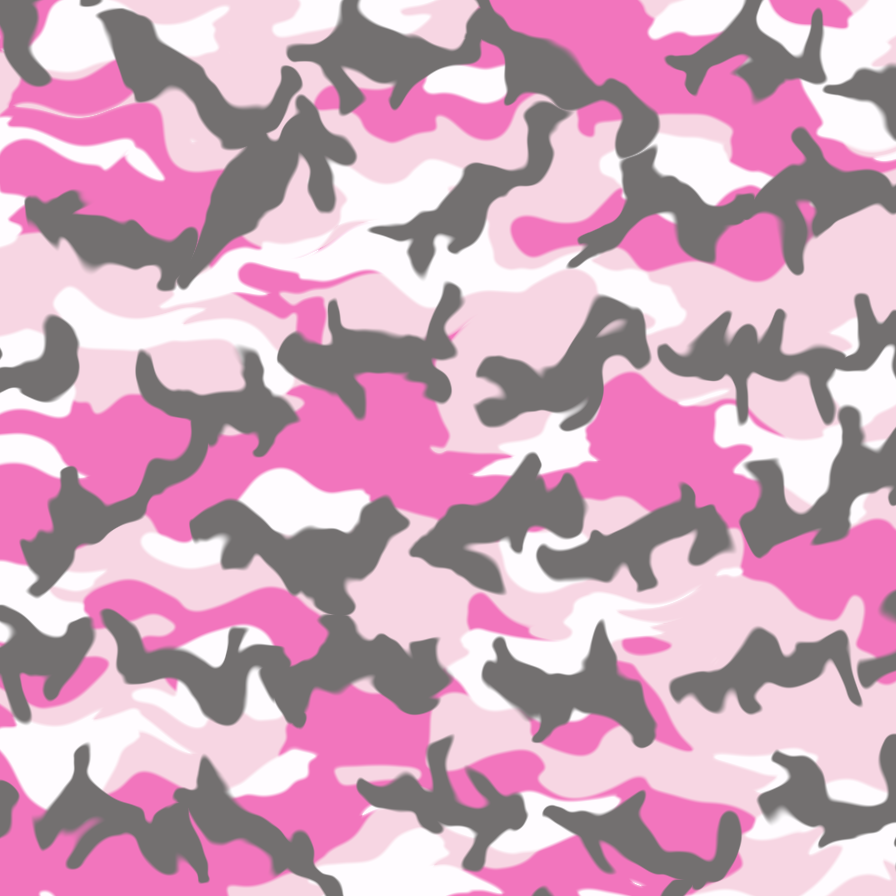
A WebGL 1 fragment shader for this pattern:

```glsl
precision highp float;

uniform vec2 u_resolution;

const vec3 PALE_PINK = vec3(0.97, 0.84, 0.89);
const vec3 HOT_PINK = vec3(0.95, 0.46, 0.74);
const vec3 WHITE = vec3(1.0, 0.99, 1.0);
const vec3 GRAY = vec3(0.45, 0.44, 0.44);

vec2 hash2(vec2 p) {
    vec2 q = vec2(dot(p, vec2(127.1, 311.7)), dot(p, vec2(269.5, 183.3)));
    return fract(sin(q) * 43758.5);
}

float cornerSlope(vec2 corner, vec2 offset) {
    float angle = 6.2832 * hash2(corner).x;
    return dot(vec2(cos(angle), sin(angle)), offset);
}

float gradientNoise(vec2 p) {
    vec2 i = floor(p);
    vec2 f = p - i;
    vec2 u = f * f * f * (f * (f * 6.0 - 15.0) + 10.0);
    vec2 e = vec2(1.0, 0.0);
    float low = mix(cornerSlope(i, f), cornerSlope(i + e.xy, f - e.xy), u.x);
    float high = mix(cornerSlope(i + e.yx, f - e.yx), cornerSlope(i + e.xx, f - e.xx), u.x);
    return mix(low, high, u.y);
}

vec2 warp(vec2 p, float frequency, float amount) {
    vec2 q = p * frequency;
    return p + amount * vec2(gradientNoise(q + 17.3), gradientNoise(q + 51.9));
}

// Stretched patches: positive inside
float patchField(vec2 p, vec2 frequency, float seed, float level) {
    vec2 q = warp(p, 9.0, 0.07) * frequency + seed;
    float n = gradientNoise(q);
    n += 0.5 * gradientNoise(q * 2.1 + 7.37);
    n += 0.2 * gradientNoise(q * 4.5 + 3.71);
    return n - level;
}

// Divides by the slope so that the edge has an even width
float patchMask(vec2 p, vec2 frequency, float seed, float level, float soft) {
    vec2 e = vec2(0.001, 0.0);
    float f = patchField(p, frequency, seed, level);
    float fx = patchField(p + e.xy, frequency, seed, level);
    float fy = patchField(p + e.yx, frequency, seed, level);
    float slope = length(vec2(fx - f, fy - f)) / e.x;
    return smoothstep(-soft, soft, f / max(slope, 0.5));
}

float smoothMin(float a, float b, float k) {
    float h = max(k - abs(a - b), 0.0) / k;
    return min(a, b) - 0.25 * h * h * k;
}

// Tapered capsule
float limb(vec2 p, vec2 a, vec2 b, float ra, float rb) {
    vec2 d = b - a;
    float t = clamp(dot(p - a, d) / dot(d, d), 0.0, 1.0);
    return length(p - a - d * t) - mix(ra, rb, t);
}

// Crooked spine with side branches
float branchFigure(vec2 p, vec2 seed) {
    vec2 trait = hash2(seed + 5.3);
    float tilt = mix(-0.5, 0.6, trait.x);
    float side = trait.y < 0.5 ? -1.0 : 1.0;
    vec2 joint = -0.08 * vec2(1.0, tilt);
    float radius = 0.011;
    float d = 1.0;
    for (int i = 0; i < 4; i++) {
        float k = float(i) + 1.0;
        vec2 r = hash2(seed + k * vec2(13.7, 7.9));
        vec2 next = joint + 0.042 * vec2(1.0, tilt) + vec2(0.0, (r.x - 0.5) * 0.05);
        float nextRadius = 0.011 + 0.009 * sin(k * 0.7854);
        d = smoothMin(d, limb(p, joint, next, radius, nextRadius), 0.012);
        vec2 tip = next + vec2((r.y - 0.5) * 0.09, side * mix(0.025, 0.065, r.x));
        d = smoothMin(d, limb(p, next, tip, 0.015, mix(0.009, 0.015, r.y)), 0.012);
        joint = next;
        radius = nextRadius;
        side = -side;
    }
    return d;
}

// Figures scattered over staggered cells
float branchDistance(vec2 p, vec2 cell) {
    float d = 1.0;
    for (int j = -1; j <= 1; j++) {
        float row = floor(p.y / cell.y) + float(j);
        float shift = 0.5 * mod(row, 2.0);
        for (int i = -1; i <= 1; i++) {
            float column = floor(p.x / cell.x - shift) + float(i);
            vec2 id = vec2(column, row);
            vec2 jitter = (hash2(id + 31.7) - 0.5) * vec2(0.3, 0.25);
            vec2 center = (id + vec2(shift, 0.0) + 0.5 + jitter) * cell;
            d = min(d, branchFigure(p - center, id));
        }
    }
    return d;
}

void main() {
    float size = min(u_resolution.x, u_resolution.y);
    vec2 p = gl_FragCoord.xy / size;
    float soft = max(0.0026, 0.8 / size);

    float pink = patchMask(p, vec2(3.5, 6.5), 11.4, 0.025, soft);
    float white = patchMask(p, vec2(4.0, 11.0), 43.8, 0.175, soft);
    vec2 bent = warp(warp(p, 14.0, 0.04), 38.0, 0.008);
    float gray = smoothstep(soft, -soft, branchDistance(bent, vec2(0.205, 0.17)));

    vec3 color = mix(PALE_PINK, HOT_PINK, pink);
    color = mix(color, WHITE, white);
    color = mix(color, GRAY, gray);
    gl_FragColor = vec4(color, 1.0);
}
```
